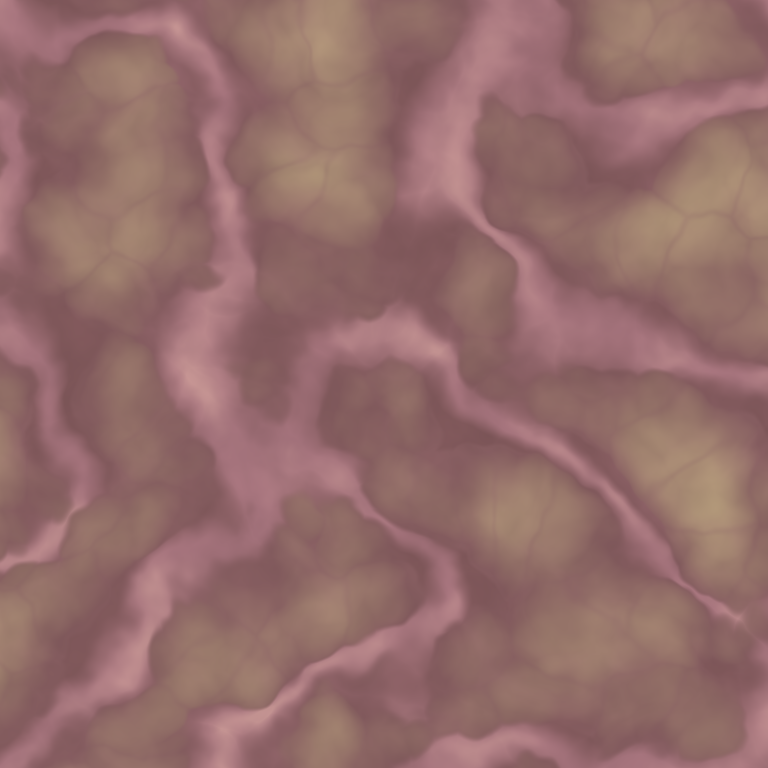
Give the GLSL for this texture, as a Shadertoy shader.

```glsl
// Soft marbled tissue: lobed olive clumps in dark mauve, parted by misty pink veins.

// Sine-free hash: cell to two values in 0..1
vec2 hash2(vec2 p) {
    vec3 a = fract(p.xyx * vec3(0.1031, 0.1030, 0.0973));
    a += dot(a, a.yzx + 33.33);
    return fract((a.xx + a.yz) * a.zy);
}

float gradientDot(vec2 cell, vec2 offset, vec2 f) {
    return dot(normalize(hash2(cell + offset) - 0.4999), f - offset);
}

// Signed gradient noise, roughly -0.7..0.7
float noise(vec2 p) {
    vec2 i = floor(p), f = p - i;
    vec2 u = f * f * f * (f * (f * 6.0 - 15.0) + 10.0);
    return mix(mix(gradientDot(i, vec2(0, 0), f), gradientDot(i, vec2(1, 0), f), u.x),
               mix(gradientDot(i, vec2(0, 1), f), gradientDot(i, vec2(1, 1), f), u.x), u.y);
}

float fbm(vec2 p) {
    float sum = 0.0, gain = 0.5;
    for (int k = 0; k < 4; k++) {
        sum += gain * noise(p);
        p = mat2(1.6, 1.2, -1.2, 1.6) * p + 7.3;
        gain *= 0.5;
    }
    return sum;
}

// Bright thin filaments along the zero lines of the noise
float wisps(vec2 p) {
    float sum = 0.0, gain = 0.6;
    for (int k = 0; k < 3; k++) {
        sum += gain * pow(1.0 - min(abs(noise(p)) * 1.6, 1.0), 5.0);
        p = mat2(1.5, 1.1, -1.1, 1.5) * p + 3.7;
        gain *= 0.5;
    }
    return sum;
}

// Distances to the nearest and second nearest scattered point
vec2 cells(vec2 p) {
    vec2 i = floor(p), nearest = vec2(9.0);
    for (int y = -1; y <= 1; y++)
    for (int x = -1; x <= 1; x++) {
        vec2 c = i + vec2(x, y);
        float d = length(c + hash2(c + 40.0) - p);
        nearest = d < nearest.x ? vec2(d, nearest.x) : vec2(nearest.x, min(nearest.y, d));
    }
    return nearest;
}

void mainImage(out vec4 fragColor, in vec2 fragCoord) {
    vec2 uv = fragCoord / min(iResolution.x, iResolution.y);
    vec2 p = uv + 0.09 * vec2(fbm(uv * 5.0 + 11.0), fbm(uv * 5.0 + 31.0));

    // Vein network: zero lines of a broad noise, with varying width
    float spread = noise(uv * 2.3 + 5.0);
    float ridge = abs(noise(p * 3.6 + 2.0) + 0.25 * noise(p * 7.5 + 60.0));
    float width = 0.15 + 0.14 * spread;
    float vein = 1.0 - smoothstep(0.0, width + 0.04, ridge);

    // Lobed clump height, large lobes with smaller ones on top
    vec2 large = cells(p * 9.0 + 20.0);
    vec2 small = cells(p * 17.0 + 80.0);
    float height = 1.2 * (ridge - 0.9 * width) - 0.03
                 + 0.45 * (0.27 - large.x * large.x)
                 + 0.16 * (0.27 - small.x * small.x);
    float clump = smoothstep(-0.03, 0.05, height);
    float crease = 1.0 - smoothstep(0.0, 0.12, large.y - large.x);

    // Misty ground between the clumps
    float mist = fbm(uv * 6.0 + 90.0);
    float strands = wisps(p * 5.0 + 50.0);
    vec3 color = mix(vec3(0.495, 0.34, 0.35), vec3(0.645, 0.45, 0.485),
                     clamp(vein * 0.95 + 0.3 * strands + 0.9 * mist, 0.0, 1.0));
    float core = 1.0 - smoothstep(0.0, 0.1, ridge);
    float glow = (0.7 * vein + 0.3 * core)
               * smoothstep(-0.15, 0.4, mist + 0.3 * noise(uv * 4.0 + 70.0))
               * (0.35 + 0.25 * core + 0.9 * strands);
    color = mix(color, vec3(0.78, 0.59, 0.58), clamp(glow, 0.0, 0.9));

    // Clumps: mauve rim, olive crown, faint dark creases
    float crown = clamp(height / 0.95 + 0.6 * mist, 0.0, 1.0);
    vec3 flesh = mix(vec3(0.505, 0.35, 0.36), vec3(0.74, 0.65, 0.50), crown);
    flesh = mix(flesh, vec3(0.53, 0.37, 0.39), 0.15 * crease);
    flesh = mix(flesh, vec3(0.68, 0.49, 0.51), 0.18 * strands);
    color = mix(color, flesh, clump);

    // Fine soft mottling
    color *= 1.0 + 0.09 * fbm(p * 16.0 + 15.0);
    fragColor = vec4(color, 1.0);
}
```
